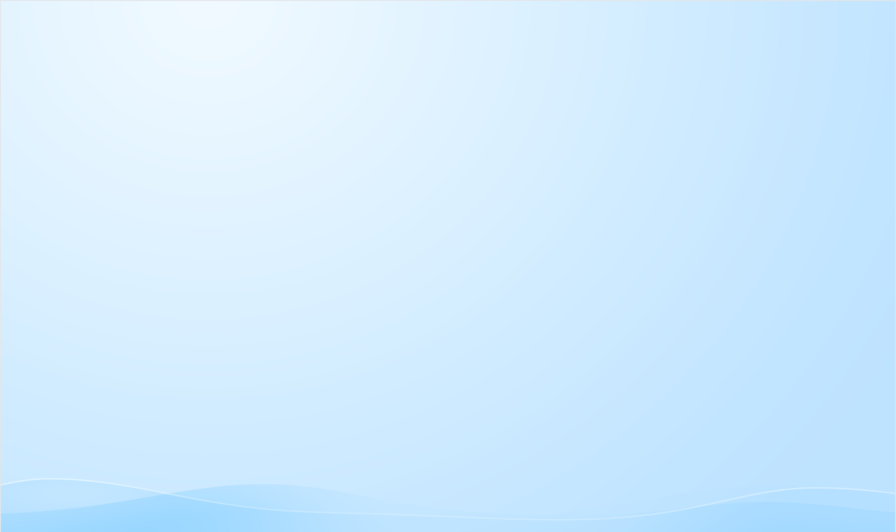
Give the GLSL for this background, as a Shadertoy shader.

```glsl
// Pale blue sky gradient with translucent waves along the lower edge.

#define GLOW_CENTER vec2(0.39, 1.0)
#define GLOW_STRETCH vec2(0.91, 1.0)
#define GLOW_COLOR vec3(0.952, 0.982, 1.0)
#define SKY_COLOR vec3(0.838, 0.933, 1.0)
#define DEEP_COLOR vec3(0.745, 0.89, 1.0)
#define WATER_COLOR vec3(0.49, 0.80, 1.0)
#define FRAME_COLOR vec3(0.89, 0.90, 0.91)
#define CREST_WIDTH 0.0010
#define FRAME_WIDTH 0.0022

// Smooth hill with separate widths to the left and right of its peak.
float hill(float x, float peak, float leftWidth, float rightWidth) {
    float d = (x - peak) / (x < peak ? leftWidth : rightWidth);
    return exp(-d * d);
}

// Wave heights, as fractions of the canvas height.
float paleWave(float x) {
    return 0.020 + 0.080 * hill(x, 0.055, 0.136, 0.20)
                 + 0.011 * hill(x, 0.42, 0.13, 0.15)
                 + 0.063 * hill(x, 0.91, 0.145, 0.205);
}

float blueWave(float x) {
    return 0.030 + 0.060 * hill(x, 0.295, 0.18, 0.165)
                 + 0.027 * hill(x, 0.855, 0.115, 0.125);
}

float mistWave(float x) {
    return 0.018 + 0.070 * hill(x, 0.87, 0.21, 0.25);
}

float below(float y, float height, float pixel) {
    return smoothstep(-pixel, pixel, height - y);
}

// Stretched glow that fades into two deeper blues.
vec3 skyColor(vec2 p) {
    float d = length((p - GLOW_CENTER) * GLOW_STRETCH);
    vec3 sky = mix(GLOW_COLOR, SKY_COLOR, smoothstep(-0.20, 0.86, d));
    return mix(sky, DEEP_COLOR, smoothstep(0.52, 1.42, d));
}

void mainImage(out vec4 fragColor, in vec2 fragCoord) {
    vec2 uv = fragCoord / iResolution.xy;
    vec2 p = fragCoord / iResolution.y;
    float pixel = 1.0 / iResolution.y;
    vec3 color = skyColor(p);

    // Faint distant wave on the right
    float mist = 0.05 * smoothstep(0.52, 0.85, uv.x);
    color = mix(color, WATER_COLOR, mist * below(p.y, mistWave(uv.x), pixel));

    // Pale wave, with a soft light under its left crest
    float paleHeight = paleWave(uv.x);
    float pale = mix(0.22, 0.05, smoothstep(0.15, 0.48, uv.x))
               + 0.03 * smoothstep(0.70, 0.95, uv.x);
    vec2 light = (uv - vec2(0.075, 0.070)) / vec2(0.085, 0.032);
    pale *= 1.0 - 0.6 * exp(-dot(light, light));
    color = mix(color, WATER_COLOR, pale * below(p.y, paleHeight, pixel));

    // Blue wave, strongest at the left and deepening downwards
    float blueHeight = blueWave(uv.x);
    float blue = mix(0.46, 0.06, smoothstep(0.16, 0.46, uv.x))
               + 0.22 * smoothstep(0.65, 0.88, uv.x);
    blue *= 1.0 - 0.25 * hill(uv.x, 0.0, 0.08, 0.08);
    blue *= 0.75 + 0.35 * smoothstep(0.0, 0.06, blueHeight - p.y);
    color = mix(color, WATER_COLOR, blue * below(p.y, blueHeight, pixel));

    // Fine white crest, measured across the slope
    float slope = (paleWave(uv.x + 0.002) - paleWave(uv.x - 0.002)) / 0.004;
    slope *= iResolution.y / iResolution.x;
    float crest = abs(p.y - paleHeight) / sqrt(1.0 + slope * slope);
    float line = 1.0 - smoothstep(0.0, CREST_WIDTH + pixel, crest);
    float shine = 0.24 + 0.32 * hill(uv.x, 0.06, 0.2, 0.15)
                + 0.18 * hill(uv.x, 0.90, 0.16, 0.2);
    color = mix(color, vec3(0.95, 0.985, 1.0), line * shine);

    // Hairline frame at the top and sides
    float right = iResolution.x / iResolution.y;
    float edge = min(min(p.x, right - p.x), 1.0 - p.y);
    float frame = 1.0 - smoothstep(FRAME_WIDTH - 0.5 * pixel, FRAME_WIDTH + 0.5 * pixel, edge);
    color = mix(color, FRAME_COLOR, 0.8 * frame);

    fragColor = vec4(color, 1.0);
}
```
